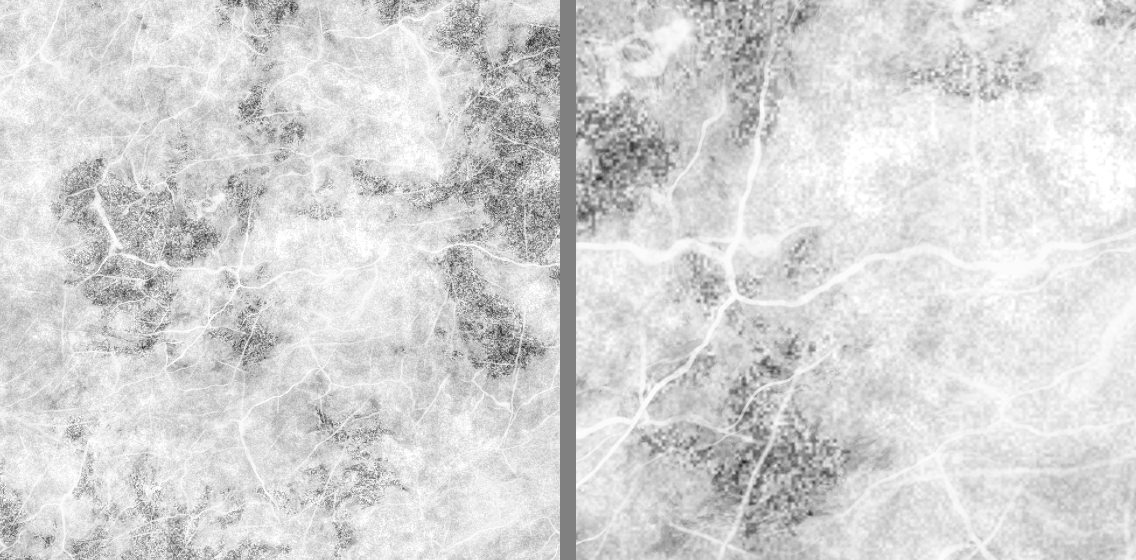
Left, the full canvas; right, a detail of the centre.
Reproduce this texture procedurally as a three.js fragment shader.

```glsl
// Pale grey marble: mottled ground, ragged grainy dark patches, thin white veins.
varying vec2 vUv;

const float GROUND = 0.85;
const float VEIN_WHITE = 0.985;
const float VEIN_ANGLE = 0.5;

float hash(vec2 p) {
  vec3 q = fract(p.xyx * 0.1031);
  q += dot(q, q.yzx + 33.33);
  return fract((q.x + q.y) * q.z);
}

vec2 hash2(vec2 p) { return vec2(hash(p), hash(p + 71.0)); }

mat2 rotation(float a) { return mat2(cos(a), sin(a), -sin(a), cos(a)); }

float noise(vec2 p) {
  vec2 i = floor(p), f = fract(p);
  f = f * f * (3.0 - 2.0 * f);
  return mix(mix(hash(i), hash(i + vec2(1.0, 0.0)), f.x),
             mix(hash(i + vec2(0.0, 1.0)), hash(i + 1.0), f.x), f.y);
}

// Fractal noise, normalised to 0..1
float fbm(vec2 p, float gain) {
  float sum = 0.0, total = 0.0, amp = 1.0;
  mat2 turn = rotation(0.65);
  for (int i = 0; i < 6; i++) {
    sum += amp * noise(p);
    total += amp;
    amp *= gain;
    p = turn * p * 2.03 + 17.0;
  }
  return sum / total;
}

// Distance to the nearest border between Voronoi cells
float crackDistance(vec2 p) {
  vec2 cell = floor(p), f = fract(p), nearest = vec2(0.0);
  float best = 8.0, border = 8.0;
  for (int y = -1; y <= 1; y++)
    for (int x = -1; x <= 1; x++) {
      vec2 o = vec2(float(x), float(y));
      vec2 r = o + hash2(cell + o) - f;
      if (dot(r, r) < best) { best = dot(r, r); nearest = r; }
    }
  for (int y = -2; y <= 2; y++)
    for (int x = -2; x <= 2; x++) {
      vec2 o = vec2(float(x), float(y));
      vec2 r = o + hash2(cell + o) - f, d = r - nearest;
      if (dot(d, d) > 0.0001) border = min(border, dot(0.5 * (r + nearest), normalize(d)));
    }
  return border;
}

// Cracks drawn as a bright core with a soft halo, fading in and out
float veins(vec2 p, float scale, float width, float halo) {
  float d = crackDistance(rotation(-VEIN_ANGLE) * p * vec2(0.7, 1.2) * scale) / scale;
  float strength = smoothstep(0.32, 0.68, noise(p * scale * 1.3 + 9.0));
  float core = 1.0 - smoothstep(width * 0.2, width, d);
  return strength * max(core, halo * exp(-d / (width * 3.5)));
}

// Straight tapered hairlines, one per grid cell
float hairlines(vec2 p, float scale, float width) {
  vec2 q = p * scale, cell = floor(q);
  float lines = 0.0;
  for (int y = -1; y <= 1; y++)
    for (int x = -1; x <= 1; x++) {
      vec2 id = cell + vec2(float(x), float(y)), rnd = hash2(id + 31.0);
      vec2 r = q - id - mix(vec2(0.3), vec2(0.7), hash2(id));
      r = rotation(-VEIN_ANGLE - (rnd.x - 0.4) * 2.4) * r;
      float taper = 1.0 - smoothstep(0.2, 0.45 + 0.6 * rnd.y, abs(r.x));
      float core = 1.0 - smoothstep(0.0, width, abs(r.y) / scale);
      lines = max(lines, core * taper * sqrt(hash(id + 5.0)));
    }
  return lines;
}

void main() {
  vec2 p = vUv;
  vec2 warp = vec2(fbm(p * 4.0 + 3.0, 0.5), fbm(p * 4.0 + 40.0, 0.5)) - 0.5;
  vec2 jitter = vec2(noise(p * 45.0), noise(p * 45.0 + 60.0)) - 0.5;
  vec2 bent = p + 0.16 * warp + 0.008 * jitter;

  // Mottled ground
  float region = fbm(bent * 4.6 + 12.0, 0.55);
  float ragged = fbm(bent * 17.0 + 80.0, 0.68);
  float detail = fbm(p * 48.0 + 5.0, 0.75);
  float grain = noise(p * 480.0) - 0.5;
  float tone = GROUND + 0.28 * (fbm(bent * 6.0 + 55.0, 0.6) - 0.5);
  tone += 0.36 * (detail - 0.5) + 0.13 * grain - 0.22 * (ragged - 0.5);
  tone -= 0.07 * smoothstep(0.48, 0.66, region);

  // Dark patches with speckled grain, flecks and small pits
  float field = 0.56 * region + 0.44 * ragged;
  float patches = smoothstep(0.54, 0.582, field);
  float depth = 0.07 + 0.12 * smoothstep(0.56, 0.66, field);
  tone -= patches * (depth - 0.36 * grain);
  float flecks = smoothstep(0.57, 0.66, fbm(bent * 55.0 + 33.0, 0.6));
  tone -= 0.12 * flecks * smoothstep(0.46, 0.55, field);
  tone -= 0.14 * smoothstep(0.76, 0.9, noise(p * 150.0)) * smoothstep(0.52, 0.58, field);

  // Milky streaks and torn wisps along the vein direction
  vec2 along = rotation(-VEIN_ANGLE) * bent * vec2(5.0, 10.0);
  float milk = smoothstep(0.54, 0.74, fbm(along + 23.0, 0.6));
  tone = mix(tone, 0.95 + 0.1 * grain, 0.5 * milk);
  float ridge = abs(fbm(along * 1.5 + 90.0, 0.55) - 0.5);
  float wisps = (1.0 - smoothstep(0.0, 0.035, ridge)) * smoothstep(0.35, 0.7, noise(p * 9.0));
  tone = mix(tone, 0.96, 0.5 * wisps);

  // White veins
  float vein = veins(bent, 4.4, 0.0042, 0.5);
  vein = max(vein, 0.8 * veins(bent + 4.0, 10.0, 0.003, 0.35));
  vec2 slight = p + 0.05 * warp + 0.004 * jitter;
  vein = max(vein, 0.9 * hairlines(slight, 6.0, 0.0034));
  vein = max(vein, 0.75 * hairlines(slight + 7.0, 13.0, 0.0027));
  tone = mix(tone, VEIN_WHITE, min(vein * (0.5 + 0.9 * detail), 1.0));

  gl_FragColor = vec4(vec3(clamp(tone, 0.0, 1.0)), 1.0);
}
```
